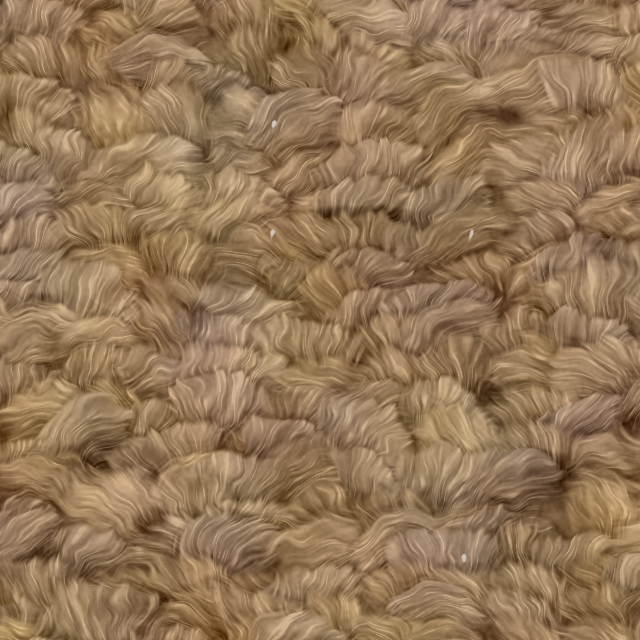
Give the GLSL for this texture, as a Shadertoy shader.

```glsl
// Matted dry grass: overlapping wind-combed tufts of tan straw with dark hollows.

float hash(vec2 p) {
    vec3 q = fract(p.xyx * vec3(0.1031, 0.1030, 0.0973));
    q += dot(q, q.yzx + 33.33);
    return fract((q.x + q.y) * q.z);
}

float noise(vec2 p) {
    vec2 i = floor(p), f = fract(p);
    f = f * f * (3.0 - 2.0 * f);
    return mix(mix(hash(i), hash(i + vec2(1, 0)), f.x),
               mix(hash(i + vec2(0, 1)), hash(i + vec2(1, 1)), f.x), f.y);
}

float fbm(vec2 p) {
    return 0.55 * noise(p) + 0.3 * noise(p * 2.1 + 7.3) + 0.15 * noise(p * 4.3 + 19.1);
}

vec2 rotate(vec2 v, float a) {
    return vec2(cos(a) * v.x + sin(a) * v.y, cos(a) * v.y - sin(a) * v.x);
}

// Blends one tuft over the straw: x is tone, y is warmth.
vec2 addTuft(vec2 straw, vec2 p, vec2 cell, vec2 cellSize) {
    vec2 seed = cell + 41.0;
    float h1 = hash(seed), h2 = hash(seed + 17.7), h3 = hash(seed + 53.1), h4 = hash(seed + 91.9);
    vec2 centre = (cell + 0.2 + 0.6 * vec2(h1, h2)) * cellSize;
    float tilt = (noise(seed * 0.35) - 0.55) * 1.3 + (h3 - 0.5) * 0.5;
    vec2 q = rotate(p - centre, tilt) / 0.1;
    vec2 radius = vec2(0.75 + 0.25 * h4, 0.42 + 0.18 * h2);

    // Strands follow spirals around a root below the tuft
    vec2 v = q - vec2(1.4 * (h4 - 0.5), -1.25);
    float swirl = (0.15 + 1.2 * h3) * (h1 < 0.5 ? -1.0 : 1.0);
    vec2 s = rotate(vec2(atan(v.x, v.y), log(length(v) + 0.01)), swirl);
    s.x += 0.09 * noise(p * 38.0 + h2 * 20.0);
    vec2 offset = 60.0 * vec2(h2, h3);
    float locks = noise(s * vec2(11.0, 1.8) + offset);
    float strands = noise(s * vec2(27.0, 3.2) + offset + 13.0);
    float hairs = noise(rotate(s, 0.22) * vec2(52.0, 5.0) + offset + 31.0);

    // Ragged dome outline and the shadow it casts behind
    float d = 1.0 - length(q / radius) + 0.22 * (strands - 0.5) + 0.2 * (locks - 0.5);
    float shadow = smoothstep(-0.22, 0.1, d);
    float cover = smoothstep(0.0, 0.16 + 0.3 * h1, d);

    float tone = 0.69 + 0.22 * (h4 - 0.5);
    tone += 0.42 * (smoothstep(-1.0, 0.6, q.y / radius.y) - 0.75);
    tone += 0.3 * (locks - 0.5) + 0.52 * (strands - 0.5) + 0.42 * (hairs - 0.5);
    tone += 0.25 * smoothstep(0.7, 1.0, hairs);
    straw.x -= 0.23 * shadow * (1.0 - cover);
    return mix(straw, vec2(tone, h1), cover);
}

// Rare pale scraps caught in the grass
float scraps(vec2 p) {
    vec2 cell = floor(p / 0.17);
    float h = hash(cell + 7.0);
    vec2 q = p - (cell + 0.25 + 0.5 * vec2(hash(cell + 23.0), h)) * 0.17;
    q = rotate(q, 3.0 * h - 1.5);
    float d = length(q * vec2(1.0, 2.3)) - 0.011 + 0.008 * noise(p * 130.0);
    return step(0.91, h) * (1.0 - smoothstep(-0.003, 0.003, d));
}

void mainImage(out vec4 fragColor, in vec2 fragCoord) {
    vec2 uv = fragCoord / iResolution.y;
    vec2 p = uv + 0.045 * (vec2(fbm(uv * 8.0), fbm(uv * 8.0 + 50.0)) - 0.5);
    p += 0.008 * (vec2(noise(uv * 34.0), noise(uv * 34.0 + 80.0)) - 0.5);

    // Tufts from back to front, lower rows covering upper ones
    vec2 cellSize = vec2(0.11, 0.055);
    vec2 home = floor(p / cellSize);
    vec2 straw = vec2(0.4 + 0.3 * noise(p * vec2(150.0, 90.0)), 0.5);
    for (int row = 2; row >= -2; row--) {
        for (int col = -1; col <= 1; col++) {
            straw = addTuft(straw, p, home + vec2(col, row), cellSize);
        }
    }

    // Broad patches of light and scattered hollows
    float tone = straw.x + 0.5 * (fbm(uv * vec2(7.0, 10.0) + 3.0) - 0.5);
    tone -= 0.38 * smoothstep(0.68, 0.92, noise(p * vec2(13.0, 21.0) + 11.0));
    tone += 0.12 * (noise(uv * 210.0) - 0.5);
    tone = clamp(tone, -0.6, 1.3);

    // Straw colours, drifting between golden and greyish
    vec3 colour = mix(vec3(0.38, 0.27, 0.16), vec3(0.72, 0.60, 0.46), tone);
    float warmth = 0.6 * (straw.y - 0.5) + 1.3 * (fbm(uv * 6.0 + 30.0) - 0.5);
    colour += warmth * vec3(0.025, 0.0, -0.07);
    colour.g += 0.03 * (noise(uv * 9.0 + 70.0) - 0.5);
    colour = mix(colour, vec3(0.86, 0.83, 0.79), 0.85 * scraps(uv));

    fragColor = vec4(clamp(colour, 0.0, 1.0), 1.0);
}
```
